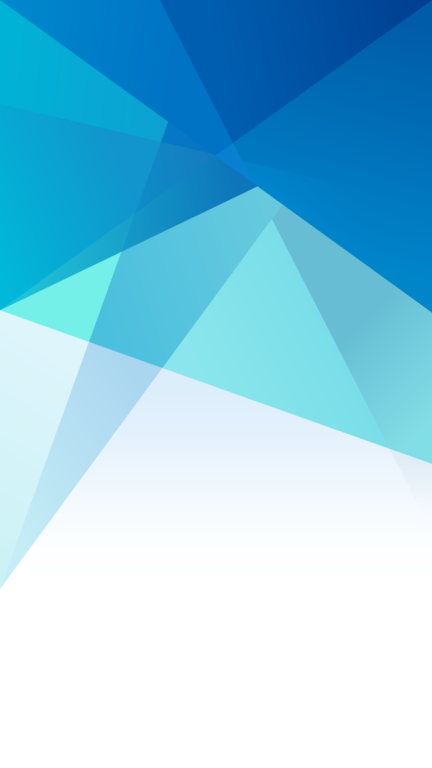
Write a Shadertoy shader that draws this background.

```glsl
// Shared corners, in fractions of the canvas
const vec2 LEFT_HUB = vec2(0.0, 0.596);
const vec2 APEX = vec2(0.595, 0.757);
const vec2 FOLD_TOP = vec2(0.389, 0.841);
const vec2 SHARD_TOP = vec2(0.653, 0.733);
const vec2 SHARD_TIP = vec2(0.0, 0.233);
const vec2 BAND_END = vec2(1.0, 0.396);
const vec2 RIDGE_END = vec2(1.0, 0.593);
const vec2 CREASE_START = vec2(0.0, 0.865);
const vec2 CREASE_END = vec2(1.0, 0.732);
const vec2 BEAM_TOP = vec2(0.370, 1.0);
const vec2 BEAM_END = vec2(1.28, 0.0);

// Palette
const vec3 WHITE = vec3(1.0);
const vec3 MIST = vec3(0.86, 0.93, 0.985);
const vec3 SKY = vec3(0.0, 0.54, 0.80);
const vec3 AZURE = vec3(0.0, 0.45, 0.77);
const vec3 NAVY = vec3(0.0, 0.24, 0.56);
const vec3 COBALT = vec3(0.0, 0.37, 0.69);
const vec3 OCEAN = vec3(0.0, 0.52, 0.79);
const vec3 CYAN = vec3(0.0, 0.72, 0.85);
const vec3 LAGOON = vec3(0.05, 0.63, 0.82);
const vec3 SLATE = vec3(0.09, 0.47, 0.74);
const vec3 MINT = vec3(0.46, 0.94, 0.91);
const vec3 AQUA = vec3(0.54, 0.90, 0.925);
const vec3 POOL = vec3(0.29, 0.75, 0.87);
const vec3 SHADE = vec3(0.40, 0.74, 0.83);

// Smooth mask of the half plane to the left of the direction a to b
float leftOf(vec2 p, vec2 a, vec2 b) {
    vec2 d = b - a, q = p - a;
    float c = d.x * q.y - d.y * q.x;
    return clamp(c / fwidth(c) + 0.5, 0.0, 1.0);
}

// Linear blend from colour ca at point a to cb at point b
vec3 ramp(vec2 p, vec2 a, vec2 b, vec3 ca, vec3 cb) {
    vec2 d = b - a;
    return mix(ca, cb, clamp(dot(p - a, d) / dot(d, d), 0.0, 1.0));
}

void mainImage(out vec4 fragColor, in vec2 fragCoord) {
    vec2 p = fragCoord / iResolution.xy;

    // Half planes cut by the long edges
    float aboveRidge = leftOf(p, vec2(0.0, 1.0), RIDGE_END);
    float aboveWing = leftOf(p, LEFT_HUB, APEX);
    float aboveBand = leftOf(p, LEFT_HUB, BAND_END);
    float aboveRay = leftOf(p, LEFT_HUB, vec2(1.0));
    float aboveCrease = leftOf(p, CREASE_START, CREASE_END);
    float rightOfBeam = leftOf(p, BEAM_TOP, BEAM_END);
    float rightOfFold = leftOf(p, FOLD_TOP, SHARD_TIP);
    float rightOfShard = leftOf(p, SHARD_TOP, SHARD_TIP);

    // Pale ground fading to white, with a faint shadow at the right
    vec3 ground = mix(WHITE, MIST, smoothstep(0.235, 0.53, p.y));
    float haze = rightOfBeam * smoothstep(0.32, 0.42, p.y);
    ground = mix(ground, vec3(0.87, 0.92, 0.955), 0.8 * haze);

    // Translucent shard over the ground
    vec3 outerShard = ramp(p, vec2(0.0, 0.26), vec2(0.1, 0.56), vec3(0.80, 0.95, 0.965), vec3(0.87, 0.96, 0.985));
    vec3 innerShard = ramp(p, vec2(0.05, 0.28), vec2(0.28, 0.53), vec3(0.77, 0.93, 0.965), vec3(0.67, 0.84, 0.94));
    ground = mix(mix(outerShard, innerShard, rightOfFold), ground, rightOfShard);

    // Turquoise band
    vec3 band = ramp(p, vec2(0.25, 0.55), APEX, POOL, vec3(0.40, 0.79, 0.87));
    band = mix(MINT, band, rightOfFold);
    vec3 bandLight = ramp(p, vec2(0.45, 0.54), vec2(0.63, 0.70), AQUA, vec3(0.48, 0.87, 0.91));
    band = mix(band, bandLight, rightOfShard);
    vec3 bandShade = ramp(p, vec2(0.85, 0.60), vec2(0.95, 0.42), SHADE, vec3(0.51, 0.87, 0.90));
    band = mix(band, bandShade, rightOfBeam * rightOfShard);

    // Cyan wing, its crease, fold and lower wedge
    vec3 wingTop = ramp(p, vec2(0.0, 0.92), FOLD_TOP, vec3(0.0, 0.70, 0.84), LAGOON);
    vec3 wingLow = ramp(p, vec2(0.25, 0.84), vec2(0.0, 0.65), vec3(0.07, 0.58, 0.80), CYAN);
    vec3 wing = mix(wingLow, wingTop, aboveCrease);
    vec3 folded = ramp(p, vec2(0.25, 0.70), vec2(0.52, 0.79), vec3(0.04, 0.58, 0.80), SLATE);
    folded = mix(folded, AZURE, 0.7 * aboveCrease);
    wing = mix(wing, folded, rightOfFold);
    vec3 wedge = ramp(p, vec2(0.06, 0.62), vec2(0.55, 0.76), vec3(0.10, 0.73, 0.83), vec3(0.05, 0.46, 0.73));
    wedge = mix(wedge + vec3(0.02, 0.03, 0.01), wedge, rightOfFold);
    wing = mix(wedge, wing, aboveRay);

    // Blue sky panels
    vec3 sky = ramp(p, vec2(0.0, 1.0), vec2(0.4, 0.9), SKY, AZURE);
    vec3 corner = ramp(p, vec2(0.54, 0.83), vec2(1.0), COBALT, NAVY);
    vec3 slope = ramp(p, vec2(0.95, 0.97), vec2(0.90, 0.65), vec3(0.0, 0.36, 0.66), OCEAN);
    float creaseFade = 1.0 - smoothstep(0.55, 0.88, p.x);
    slope += vec3(0.0, 0.03, 0.03) * (1.0 - aboveCrease) * creaseFade;
    vec3 glint = vec3(0.03, 0.50, 0.81);
    sky = mix(mix(glint, sky, aboveRay), mix(slope, corner, aboveRay), rightOfBeam);

    // Stack the panels from back to front
    vec3 upper = mix(wing, sky, aboveRidge);
    float aboveTurquoise = max(aboveWing, aboveRidge);
    vec3 colour = mix(band, upper, aboveTurquoise);
    colour = mix(ground, colour, aboveBand);
    fragColor = vec4(colour, 1.0);
}
```
